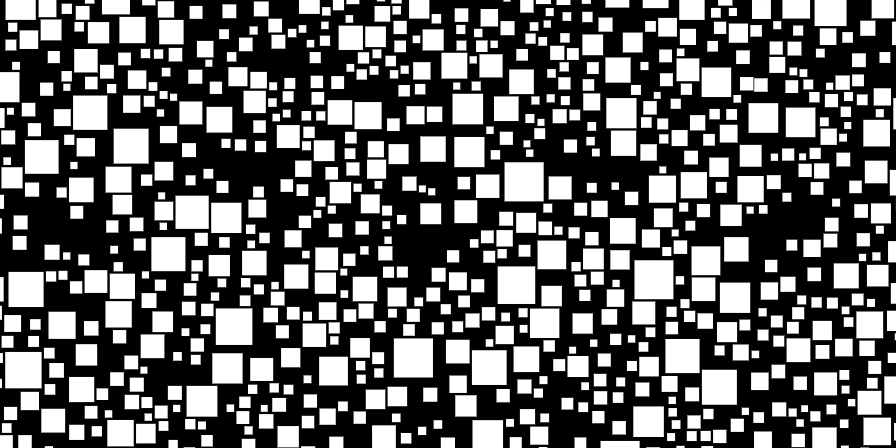
A WebGL 2 fragment shader for this pattern:

```glsl
#version 300 es
precision highp float;
// White axis-aligned squares of many sizes packed on black, with a few empty bars.
// Jittered seeds grow in two passes until they nearly touch their neighbours;
// smaller squares then fill the gaps that remain.

#define DENSITY 12.6    // seed cells per canvas height
#define JITTER 0.8      // seed scatter within its cell
#define GAP 0.065       // least space between squares, in cells
#define MAX_HALF 0.55   // largest half side of a grown square
#define MIN_HALF 0.095  // smallest half side that is drawn
#define FILL_CELL 0.4   // cell size of the filler grid
#define FILL_HALF 0.2   // largest half side of a filler
#define BAR_PITCH 0.4   // spacing of the empty bars, in canvas heights

uniform vec2 u_resolution;
out vec4 outColor;

const vec3 INK = vec3(0.0);
const vec3 PAPER = vec3(1.0);
const vec2 BAR_HALF = vec2(0.074, 0.029);

// xy: centre, z: half side before the pass, w: half side after it
vec4 seeds[81];
// xy: centre, z: free half side
vec3 fillers[25];

vec2 hash22(vec2 p) {
  vec3 q = fract(p.xyx * vec3(0.1031, 0.1030, 0.0973));
  q += dot(q, q.yzx + 33.33);
  return fract((q.xx + q.yz) * q.zy);
}

float chebyshev(vec2 d) {
  return max(abs(d.x), abs(d.y));
}

float weight(vec2 centre) {
  return 0.25 + hash22(floor(centre) + 71.0).x;
}

// Distance from a point to the nearest empty bar, in cells
float barClearance(vec2 centre) {
  vec2 c = centre / DENSITY;
  float i = round((c.x - 0.15) / BAR_PITCH);
  vec2 bar = vec2(0.15 + i * BAR_PITCH, 0.55 + 0.08 * sin(i * 2.8 - 1.0));
  vec2 d = abs(c - bar) - BAR_HALF;
  return max(d.x, d.y) * DENSITY;
}

// Half side of seed k after taking its weighted share of the slack
float grow(int k) {
  vec4 s = seeds[k];
  float own = weight(s.xy);
  float growth = MAX_HALF;
  for (int j = 0; j < 9; j++) {
    if (j == 4) continue;
    vec4 n = seeds[k + j % 3 - 1 + 9 * (j / 3 - 1)];
    float slack = chebyshev(s.xy - n.xy) - GAP - s.z - n.z;
    growth = min(growth, slack * own / (own + weight(n.xy)));
  }
  float limit = clamp(barClearance(s.xy), 0.0, MAX_HALF);
  return min(s.z + max(growth, 0.0), limit);
}

void growRing(int margin) {
  for (int y = margin; y < 9 - margin; y++)
    for (int x = margin; x < 9 - margin; x++)
      seeds[y * 9 + x].w = grow(y * 9 + x);
}

// Room left around a point by the grown squares and the bars
float freeHalf(vec2 c) {
  float room = min(FILL_HALF, barClearance(c));
  for (int i = 0; i < 25; i++) {
    vec4 s = seeds[(i / 5 + 2) * 9 + i % 5 + 2];
    if (s.w > MIN_HALF) room = min(room, chebyshev(c - s.xy) - s.w - GAP);
  }
  return room;
}

float cover(vec2 d, float halfSide, float pixel) {
  return clamp(0.5 + (halfSide - chebyshev(d)) / pixel, 0.0, 1.0);
}

void main() {
  float pixel = DENSITY / u_resolution.y;
  vec2 p = gl_FragCoord.xy * pixel;
  float white = 0.0;

  // Scatter the seeds and grow them
  for (int i = 0; i < 81; i++) {
    vec2 cell = floor(p) + vec2(i % 9, i / 9) - 4.0;
    seeds[i] = vec4(cell + 0.5 + JITTER * (hash22(cell) - 0.5), 0.0, 0.0);
  }
  growRing(1);
  for (int i = 0; i < 81; i++) seeds[i].z = seeds[i].w;
  growRing(2);
  for (int i = 0; i < 9; i++) {
    vec4 s = seeds[(i / 3 + 3) * 9 + i % 3 + 3];
    if (s.w > MIN_HALF) white = max(white, cover(p - s.xy, s.w, pixel));
  }

  // Fill the gaps: the roomiest of any overlapping candidates is kept
  if (white < 1.0) {
    for (int i = 0; i < 25; i++) {
      vec2 cell = floor(p / FILL_CELL) + vec2(i % 5, i / 5) - 2.0;
      vec2 r = hash22(cell + 313.0);
      vec2 c = (cell + 0.5 + JITTER * (r - 0.5)) * FILL_CELL;
      fillers[i] = vec3(c, min(freeHalf(c), FILL_HALF * (0.5 + 0.5 * fract(r.x * 57.0))));
    }
    for (int i = 0; i < 9; i++) {
      int k = (i / 3 + 1) * 5 + i % 3 + 1;
      vec3 f = fillers[k];
      bool kept = f.z > MIN_HALF;
      for (int j = 0; j < 9; j++) {
        vec3 n = fillers[k + j % 3 - 1 + 5 * (j / 3 - 1)];
        if (n.z > f.z && chebyshev(f.xy - n.xy) < f.z + n.z + GAP) kept = false;
      }
      if (kept) white = max(white, cover(p - f.xy, f.z, pixel));
    }
  }
  outColor = vec4(mix(INK, PAPER, white), 1.0);
}
```
